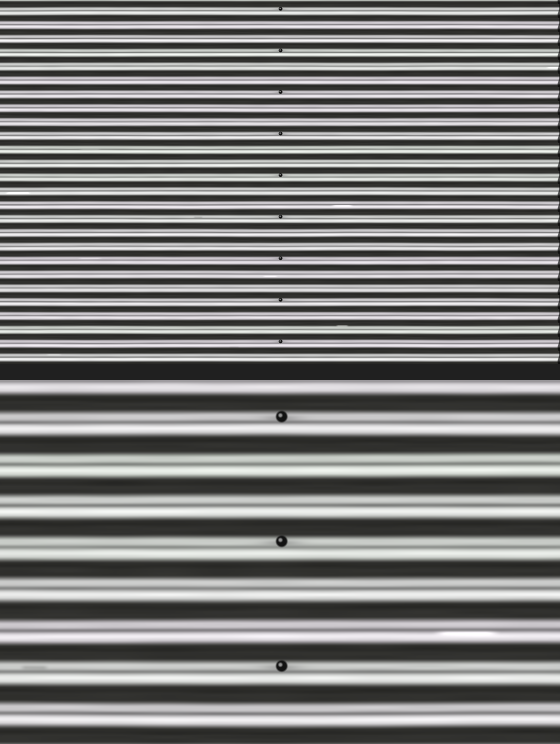
Top: the whole. Bottom: its middle third, enlarged.
Write a WebGL 2 fragment shader that draws this texture.

```glsl
#version 300 es
precision highp float;

uniform vec2 u_resolution;
out vec4 fragColor;

const float RIDGES = 26.27;       // ridges over the canvas height
const float FIRST_SCREW = 0.636;  // depth of the first screw, in ridges
const float SCREW_PHASE = 0.33;   // screw position inside one ridge
const float SCREW_STEP = 3.0;     // ridges between screws
const vec3 SHADOW = vec3(0.19, 0.19, 0.18);
const vec3 STEEL = vec3(0.80, 0.80, 0.80);
const vec3 SCREW_DARK = vec3(0.07, 0.07, 0.07);

float hash(vec2 p) {
  vec3 q = fract(vec3(p.xyx) * 0.1031);
  q += dot(q, q.yzx + 33.33);
  return fract((q.x + q.y) * q.z);
}

float noise(vec2 p) {
  vec2 i = floor(p), f = fract(p);
  f = f * f * (3.0 - 2.0 * f);
  float low = mix(hash(i), hash(i + vec2(1, 0)), f.x);
  float high = mix(hash(i + vec2(0, 1)), hash(i + vec2(1, 1)), f.x);
  return mix(low, high, f.y);
}

float bell(float x, float center, float width) {
  float d = (x - center) / width;
  return exp(-d * d);
}

float disc(vec2 p, float radius, float soft) {
  return 1.0 - smoothstep(radius - soft, radius + soft, length(p));
}

// Light across one corrugation, phase running downwards from 0 to 1
vec3 corrugation(float phase, float dip, float glint) {
  float body = smoothstep(0.14, 0.32, phase) * (1.0 - smoothstep(0.69, 0.86, phase));
  vec3 color = mix(SHADOW, STEEL, body);
  color -= dip * bell(phase, 0.47, 0.055);
  color += glint * bell(phase, 0.62, 0.075);
  return color - 0.03 * bell(phase, 0.92, 0.06);
}

// Sparse short scuffs lying along the ridges
float scuff(vec2 along, float phase) {
  vec2 cell = vec2(floor(along.x / 2.6), along.y);
  float x = fract(along.x / 2.6) - 0.5;
  float present = step(0.965, hash(cell + 7.0));
  float height = mix(0.2, 0.8, hash(cell + 19.0));
  float tone = hash(cell + 31.0) - 0.4;
  float span = mix(0.08, 0.4, hash(cell + 43.0));
  float ends = 1.0 - smoothstep(span * 0.5, span, abs(x));
  return present * tone * ends * bell(phase, height, 0.05);
}

// Domed screw head with a small highlight and a faint smear beside it
vec3 addScrew(vec3 color, vec2 p, float soft) {
  float smear = bell(p.x, 0.0, 0.45) * bell(p.y, 0.04, 0.07);
  color = mix(color, vec3(0.45), 0.4 * smear);
  color = mix(color, SCREW_DARK, disc(p, 0.135, soft));
  return mix(color, vec3(0.72), 0.8 * disc(p - vec2(-0.03, -0.03), 0.045, soft));
}

void main() {
  // Ridge units: x from the left, depth from the top
  vec2 uv = gl_FragCoord.xy / u_resolution;
  float unit = RIDGES / u_resolution.y;
  float x = gl_FragCoord.x * unit;
  float depth = (1.0 - uv.y) * RIDGES - FIRST_SCREW;

  // Slight waviness of the sheet
  float ridge = floor(depth + SCREW_PHASE);
  float wave = 0.025 * (noise(vec2(x * 0.15, ridge * 3.7)) - 0.5);
  float phase = fract(depth + SCREW_PHASE) + wave;

  // Each ridge reflects a little differently
  float variety = hash(vec2(ridge + 40.0, 5.0));
  vec3 color = corrugation(phase, mix(0.21, 0.31, variety), mix(0.10, 0.16, variety));
  float lit = smoothstep(0.2, 0.7, color.g);
  float tint = hash(vec2(ridge + 40.0, 11.0)) - 0.5;
  color += lit * tint * vec3(0.015, -0.025, 0.025);

  // Fine streaks and scuffs
  float streak = noise(vec2(x * 0.8, depth * 14.0)) - 0.5;
  color += streak * mix(0.025, 0.04, lit);
  color += 0.5 * scuff(vec2(x, ridge), phase);

  // One screw column on every third ridge
  float row = round(depth / SCREW_STEP) * SCREW_STEP;
  float middle = 0.501 * u_resolution.x * unit;
  color = addScrew(color, vec2(x - middle, depth - row), max(0.03, 0.6 * unit));

  // Scalloped dark right end of the sheet
  float fromRight = (1.0 - uv.x) * u_resolution.x * unit;
  float bite = 0.05 + 0.12 * bell(phase, 0.78, 0.3);
  color *= mix(0.35, 1.0, smoothstep(bite - 0.05, bite + 0.05, fromRight));

  fragColor = vec4(clamp(color, 0.0, 1.0), 1.0);
}
```
